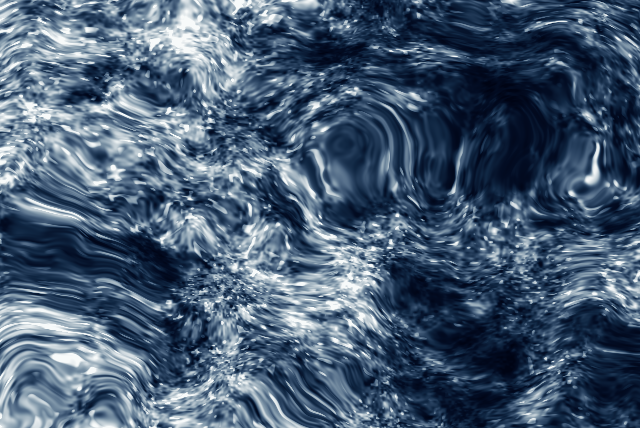
Write a Shadertoy shader that draws this texture.

```glsl
float hash(vec2 cell) {
    vec3 q = fract(vec3(cell.xyx) * 0.1031);
    q += dot(q, q.yzx + 33.33);
    return fract((q.x + q.y) * q.z);
}

// Value noise with zero mean and roughly unit deviation
float noise(vec2 p) {
    vec2 cell = floor(p);
    vec2 f = p - cell;
    f = f * f * (3.0 - 2.0 * f);
    float low = mix(hash(cell), hash(cell + vec2(1, 0)), f.x);
    float high = mix(hash(cell + vec2(0, 1)), hash(cell + vec2(1, 1)), f.x);
    return (mix(low, high, f.y) - 0.5) / 0.2145;
}

// Octave sum, rescaled to unit deviation
float fbm(vec2 p, int octaves, float gain) {
    float sum = 0.0, power = 0.0, amp = 1.0;
    for (int i = 0; i < octaves; i++) {
        sum += amp * noise(p);
        power += amp * amp;
        amp *= gain;
        p = p * 2.03 + vec2(17.3, 41.7);
    }
    return sum * inversesqrt(power);
}

vec2 rotate(vec2 p, float angle) {
    float c = cos(angle), s = sin(angle);
    return vec2(c * p.x - s * p.y, s * p.x + c * p.y);
}

// Offsets that bend the flow into eddies
vec2 eddies(vec2 p, float scale, float amount) {
    return amount * vec2(fbm(p * scale + 5.2, 3, 0.45),
                         fbm(p * scale + 61.8, 3, 0.45));
}

// Soft round patch of light or shade
float patchAt(vec2 p, vec2 centre, vec2 size) {
    vec2 d = (p - centre) / size;
    return exp(-dot(d, d));
}

float ramp(float a, float b, float x) {
    return clamp((x - a) / (b - a), 0.0, 1.0);
}

// Tone, in deviations from the middle, to water colour
vec3 waterColour(float tone) {
    const vec3 abyss = vec3(0.00, 0.015, 0.08);
    const vec3 ink = vec3(0.01, 0.05, 0.14);
    const vec3 navy = vec3(0.06, 0.15, 0.26);
    const vec3 slate = vec3(0.17, 0.27, 0.39);
    const vec3 steel = vec3(0.32, 0.42, 0.53);
    const vec3 mist = vec3(0.51, 0.60, 0.67);
    const vec3 foam = vec3(0.75, 0.80, 0.83);
    const vec3 white = vec3(0.97, 0.98, 0.98);
    vec3 c = mix(abyss, ink, ramp(-2.4, -1.6, tone));
    c = mix(c, navy, ramp(-1.6, -0.9, tone));
    c = mix(c, slate, ramp(-0.9, -0.29, tone));
    c = mix(c, steel, ramp(-0.29, 0.25, tone));
    c = mix(c, mist, ramp(0.25, 0.82, tone));
    c = mix(c, foam, ramp(0.82, 1.55, tone));
    return mix(c, white, ramp(1.55, 2.4, tone));
}

void mainImage(out vec4 fragColor, in vec2 fragCoord) {
    vec2 p = fragCoord / iResolution.y;
    vec2 flow = p + eddies(p, 2.6, 0.055);
    vec2 churn = flow + eddies(flow, 9.0, 0.012);

    // Swells and broken foam
    vec2 slope = rotate(churn, 0.3);
    float swell = fbm(slope * vec2(2.4, 4.2) + 3.7, 4, 0.55);
    float clumps = fbm(slope * vec2(8.0, 13.0) + 29.0, 4, 0.65);
    float web = (0.8 - abs(fbm(churn * vec2(5.0, 8.0) + 83.0, 4, 0.5))) / 0.6;
    float body = 0.55 * swell + 0.46 * clumps + 0.24 * web;

    // Bright rapids on the left, shaded hollows on the right
    body += 0.85 * patchAt(p, vec2(0.22, 0.85), vec2(0.42, 0.25));
    body += 0.50 * patchAt(p, vec2(0.20, 0.03), vec2(0.28, 0.15));
    body -= 0.65 * patchAt(p, vec2(1.30, 0.90), vec2(0.35, 0.25));
    body -= 1.60 * patchAt(p, vec2(1.46, 0.10), vec2(0.13, 0.13));

    // Fine streaks drawn out along the flow
    vec2 drift = rotate(flow + eddies(p, 7.0, 0.009), 0.12);
    float streaks = fbm(drift * vec2(24.0, 48.0), 3, 0.95);
    float glints = noise(drift * vec2(62.0, 135.0) + 7.0);
    float lit = smoothstep(-1.5, 0.1, body);
    float tone = 0.84 * body + 0.62 * streaks * mix(0.45, 1.0, lit);
    tone += 1.5 * smoothstep(0.9, 1.9, glints) * mix(0.15, 1.0, lit);

    fragColor = vec4(waterColour(tone - 0.18), 1.0);
}
```
